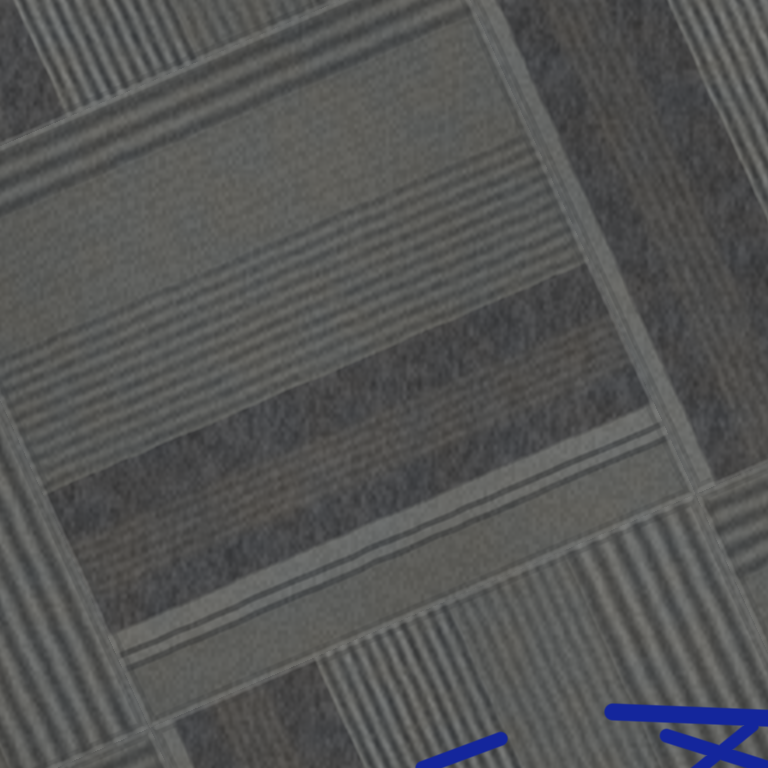
Reproduce this texture procedurally as a three.js fragment shader.

```glsl
varying vec2 vUv;

const float TAU = 6.28319;
const float TILE_SIZE = 0.773;
const float ROW_ANGLE = 0.405;
const float COLUMN_ANGLE = 0.428;
const vec2 TILE_CORNER = vec2(0.195, 0.052);

const vec3 PLAIN = vec3(0.362, 0.364, 0.352);
const vec3 DARK_PILE = vec3(0.276, 0.277, 0.28);
const vec3 WARM_PILE = vec3(0.308, 0.304, 0.297);
const vec3 GROOVE = vec3(0.255, 0.26, 0.26);
const vec3 RIDGE = vec3(0.47, 0.475, 0.468);
const vec3 BLUE_PAINT = vec3(0.08, 0.15, 0.61);

float hash(vec2 p) {
  return fract(sin(dot(p, vec2(127.1, 311.7))) * 43758.5453);
}

float noise(vec2 p) {
  vec2 i = floor(p);
  vec2 f = fract(p);
  f = f * f * (3.0 - 2.0 * f);
  float low = mix(hash(i), hash(i + vec2(1.0, 0.0)), f.x);
  float high = mix(hash(i + vec2(0.0, 1.0)), hash(i + vec2(1.0, 1.0)), f.x);
  return mix(low, high, f.y);
}

vec2 rotate(vec2 p, float angle) {
  float c = cos(angle);
  float s = sin(angle);
  return vec2(c * p.x + s * p.y, c * p.y - s * p.x);
}

float band(float t, float from, float to, float soft) {
  return smoothstep(from - soft, from + soft, t)
       * (1.0 - smoothstep(to - soft, to + soft, t));
}

// 0 in the groove at start, 1 on the ridge
float ribs(float t, float start, float period) {
  return 0.5 - 0.5 * cos(TAU * (t - start) / period);
}

float line(float t, float center, float halfWidth) {
  return 1.0 - smoothstep(halfWidth * 0.4, halfWidth * 1.6, abs(t - center));
}

vec3 ribbed(float rib, float amount, float relief) {
  vec3 top = mix(PLAIN, RIDGE, relief);
  return mix(PLAIN, mix(GROOVE, top, rib), amount);
}

// Stripe sequence across one tile: along runs with the stripes, t across them
vec3 carpet(float along, float t, float relief, float streak, vec2 seed) {
  float wobble = 0.003 * (noise(vec2(along * 28.0, t * 12.0) + seed) - 0.5);
  float s = t + wobble;
  float bead = noise(vec2(along * 75.0, t * 41.0) + seed);
  float fine = ribs(s, 0.42, 0.0245);
  float coarse = ribs(s, 0.90, 0.039);

  vec3 color = PLAIN;

  // Light border with two grooves
  color = mix(color, RIDGE, 0.45 * band(s, 0.11, 0.172, 0.008));
  color = mix(color, GROOVE, 0.75 * line(s, 0.106, 0.005));
  color = mix(color, GROOVE, 0.75 * line(s, 0.131, 0.005));

  // Dark pile with a warm ribbed centre
  vec3 dark = DARK_PILE + 0.11 * (streak - 0.5);
  vec3 warm = WARM_PILE + 0.035 * (ribs(s, 0.24, 0.02) - 0.5)
            + 0.06 * (streak - 0.5);
  float ragged = s + 0.005 * (streak - 0.5);
  color = mix(color, dark, band(ragged, 0.17, 0.432, 0.005));
  color = mix(color, warm, band(ragged, 0.237, 0.338, 0.014));

  // Fine beaded ribs, a faint field, then coarse ribs
  float ribAmount = 0.2 + relief * (0.35 + 0.8 * bead);
  color = mix(color, ribbed(fine, ribAmount, relief),
              band(s, 0.432, 0.675, 0.004));
  color = mix(color, ribbed(fine, 0.5 * relief * relief, 0.8),
              band(s, 0.675, 0.888, 0.006));
  color = mix(color, ribbed(coarse, 0.8, relief * 0.9),
              band(s, 0.888, 1.3, 0.004));
  return color;
}

float stroke(vec2 p, vec2 a, vec2 b, float halfWidth) {
  vec2 ab = b - a;
  float h = clamp(dot(p - a, ab) / dot(ab, ab), 0.0, 1.0);
  float d = length(p - a - ab * h);
  return 1.0 - smoothstep(halfWidth - 0.0015, halfWidth + 0.0015, d);
}

void main() {
  // Quarter-turned tiles on a tilted, slightly sheared grid
  vec2 offset = (vUv - TILE_CORNER) / TILE_SIZE;
  vec2 grid = vec2(rotate(offset, COLUMN_ANGLE).x, rotate(offset, ROW_ANGLE).y);
  vec2 cell = floor(grid);
  vec2 local = fract(grid);
  float turned = mod(cell.x + cell.y, 2.0);
  vec2 weave = mix(local, local.yx, turned);
  float shift = mix(0.05 * mod(cell.y, 2.0), 0.13, turned);
  float relief = mix(0.42, 0.85, turned);
  float streak = mix(noise(vUv * vec2(150.0, 60.0)),
                     noise(vUv * vec2(190.0, 120.0) + 9.0), 0.4);
  vec3 color = carpet(weave.x, weave.y + shift, relief, streak, cell * 17.0);

  // Pale raised seam with a thin shadow
  vec2 edge = min(local, 1.0 - local);
  float seam = min(edge.x, edge.y);
  color = mix(color, GROOVE, 0.3 * line(seam, 0.012, 0.004));
  color = mix(color, RIDGE, 0.5 * line(seam, 0.001, 0.005));

  // Uneven wear and fibre grain
  color *= 0.95 + 0.09 * noise(vUv * 5.0);
  color += 0.05 * (noise(vUv * vec2(220.0, 170.0)) - 0.5);
  color += vec3(-0.012, 0.0, 0.014) * (noise(vUv * 24.0) - 0.5);

  // Loose paint strokes
  float paint = stroke(vUv, vec2(0.798, 0.073), vec2(1.02, 0.064), 0.011);
  paint = max(paint, stroke(vUv, vec2(0.868, 0.042), vec2(1.02, -0.006), 0.009));
  paint = max(paint, stroke(vUv, vec2(0.98, 0.055), vec2(0.9, -0.01), 0.008));
  paint = max(paint, stroke(vUv, vec2(0.55, 0.0), vec2(0.652, 0.038), 0.009));
  gl_FragColor = vec4(mix(color, BLUE_PAINT, paint), 1.0);
}
```
